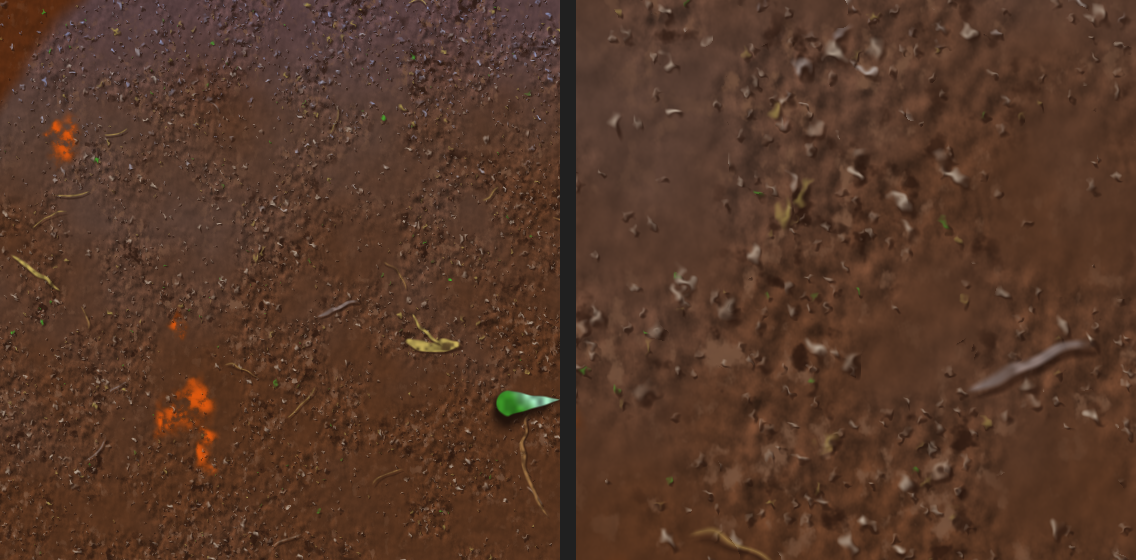
Left: the whole. Right: its middle third, enlarged.
Write a Shadertoy shader that draws this texture.

```glsl
// Damp brown soil with pale grit, rusty patches, dry stalks and a green leaf.

const vec3 LOAM = vec3(.328, .195, .115);
const vec3 DUST = vec3(.342, .250, .212);
const vec3 RED_EARTH = vec3(.335, .165, .07);
const vec3 SHADOW = vec3(.15, .08, .05);
const vec3 CRUMB = vec3(.47, .335, .25);
const vec3 PALE_GRIT = vec3(.71, .64, .57);
const vec3 BLUE_GRIT = vec3(.56, .60, .78);
const vec3 STRAW = vec3(.67, .59, .31);
const vec3 STALK = vec3(.54, .39, .23);
const vec3 TWIG = vec3(.50, .43, .41);
const vec3 RUST = vec3(.54, .23, .05);
const vec3 FLAME = vec3(.86, .34, .06);
const vec3 GREEN = vec3(.20, .50, .13);
const vec3 SHEEN = vec3(.52, .72, .60);
const float SOFT = .0024;
const float RELIEF = .55;
const int STALKS = 18;
const int RUST_SPOTS = 11;

vec3 hash(vec2 p) {
  vec3 q = fract(p.xyx * vec3(.1031, .1030, .0973));
  q += dot(q, q.yxz + 33.33);
  return fract((q.xxy + q.yzz) * q.zyx);
}

float noise(vec2 p) {
  vec2 i = floor(p), f = fract(p);
  f = f * f * (3. - 2. * f);
  return mix(mix(hash(i).x, hash(i + vec2(1, 0)).x, f.x),
             mix(hash(i + vec2(0, 1)).x, hash(i + vec2(1, 1)).x, f.x), f.y);
}

float fbm(vec2 p) {
  float sum = 0., amp = .5;
  for (int i = 0; i < 4; i++) {
    sum += amp * noise(p);
    p = mat2(.8, .6, -.6, .8) * p * 2.03 + 17.;
    amp *= .5;
  }
  return sum;
}

vec2 wobble(vec2 p) {
  return vec2(noise(p), noise(p + 31.)) - .5;
}

// Coverage of a tapered, bowed stroke from a to b
float strand(vec2 p, vec2 a, vec2 b, float width, float bow) {
  float len = length(b - a);
  vec2 dir = (b - a) / len, r = p - a;
  float t = dot(r, dir) / len;
  float arc = max(4. * t * (1. - t), 0.);
  float side = dot(r, vec2(-dir.y, dir.x)) - bow * len * arc;
  float ends = smoothstep(-.02, .08, t) * smoothstep(1.02, .92, t);
  return ends * smoothstep(SOFT, -SOFT, abs(side) - width * sqrt(arc));
}

// Ragged, worn strand with its shadow
void paintStrand(inout vec3 col, vec2 p, vec2 a, vec2 b, float width, float bow, vec3 tint) {
  vec2 s = p + .009 * wobble(p * 48.);
  col = mix(col, SHADOW, .6 * strand(s + vec2(-.003, .005), a, b, width, bow));
  float grain = noise(p * 130.);
  float worn = smoothstep(.15, .55, grain * .6 + .4 * noise(p * 60.));
  col = mix(col, tint * (.75 + .5 * grain), (.35 + .6 * worn) * strand(s, a, b, width, bow));
}

// One grid of jittered grains, each with a dark lower edge
void paintGrit(inout vec3 col, vec2 p, float cells, float density, float strength) {
  vec2 g = p * cells;
  g += .45 * wobble(g * 3.2);
  for (int n = 0; n < 9; n++) {
    vec2 cell = floor(g) + vec2(n % 3 - 1, n / 3 - 1);
    vec3 h = hash(cell + cells), k = hash(cell + 91. + cells);
    if (h.z > density) continue;
    vec2 r = g - cell - h.xy;
    float angle = 1.57 + (k.x - .5) * 2.6, c = cos(angle), s = sin(angle);
    mat2 turn = mat2(c, -s, s, c);
    vec2 size = mix(vec2(.24, .17), vec2(.46, .24), k.y * k.y);
    float shade = smoothstep(1.4, .2, length(turn * (r + vec2(-.18, .24)) / size));
    float body = smoothstep(1.3, 0., length(turn * r / size));
    float blue = smoothstep(.6, 1.05, p.y + .4 * (k.z - .5));
    vec3 tint = mix(PALE_GRIT, BLUE_GRIT, blue);
    if (k.z > .84) tint = mix(STRAW, GREEN * 1.4, step(.97, k.z));
    col = mix(col, SHADOW, .6 * shade);
    col = mix(col, tint, strength * body * (.3 + .7 * k.x));
  }
}

void mainImage(out vec4 fragColor, in vec2 fragCoord) {
  vec2 p = fragCoord / iResolution.xy;
  float broad = fbm(p * 5.) - .47;

  // Soil: dusty toward the top, red earth in the upper left corner
  vec3 col = mix(LOAM, DUST, smoothstep(.07, .92, p.y * .85 + broad * .9));
  col.b += .04 * smoothstep(.75, 1., p.y);
  float corner = smoothstep(-.02, .04, p.y - .82 - p.x * 1.2 + .1 * broad);
  col = mix(col, RED_EARTH, corner);

  // Crumbs lit from the upper left, bright flecks and dark pits
  vec2 q = p * vec2(100, 78);
  float calm = 1. - .8 * corner;
  float rough = smoothstep(.30, .62, fbm(p * 13. + 40.)) * calm;
  float slope = fbm(q) - fbm(q + vec2(-.4, .5));
  col *= 1. + RELIEF * (.35 + 1.3 * rough) * slope + .22 * (fbm(q * .7) - .47);
  float fleck = smoothstep(.56, .76, fbm(q * .87 + 23.));
  col = mix(col, CRUMB, (.2 + .6 * rough) * fleck);
  col = mix(col, SHADOW, .75 * rough * smoothstep(.58, .76, fbm(p * 62. + 9.)));

  // Rusty patches around two centres, fading into the soil
  float rust = 0.;
  vec2 ragged = p + .026 * wobble(p * 50.);
  for (int i = 0; i < RUST_SPOTS; i++) {
    vec3 h = hash(vec2(i, 5));
    vec2 hub = i < 3 ? vec2(.115, .75) : vec2(.34, .30);
    vec2 spread = i < 3 ? vec2(.05, .04) : vec2(.13, .25);
    vec2 r = ragged - hub - (h.xy - .5) * spread;
    float d = length(r * vec2(1.25, .85)) / mix(.012, .036, h.z);
    rust = max(rust, smoothstep(1.3, .1, d));
  }
  float ember = fbm(p * 75. + 70.);
  vec3 glow = mix(RUST, FLAME, smoothstep(.35, .75, ember * .7 + rust * .3));
  col = mix(col, glow, rust * smoothstep(.18, .55, ember));

  // Grit, denser on rough ground and near the top
  float density = calm * (.04 + .22 * rough + .14 * smoothstep(.6, .95, p.y));
  paintGrit(col, p, 105., density * 1.3, .55);
  paintGrit(col, p, 58., density * .75, .95);

  // Scattered dry stalks
  for (int i = 0; i < STALKS; i++) {
    vec3 h = hash(vec2(i, 23)), k = hash(vec2(i, 57));
    float angle = 6.283 * h.z;
    vec2 b = h.xy + mix(.025, .075, k.x) * vec2(cos(angle), sin(angle));
    vec3 tint = mix(STALK, k.y > .5 ? TWIG : STRAW, k.z);
    paintStrand(col, p, h.xy, b, mix(.0005, .0018, k.y), .3 * (k.z - .5), tint);
  }
  paintStrand(col, p, vec2(.02, .545), vec2(.105, .48), .0035, .02, STRAW);
  paintStrand(col, p, vec2(.565, .436), vec2(.64, .463), .0035, .03, TWIG);

  // Yellow sprig and the stem under the leaf
  paintStrand(col, p, vec2(.725, .388), vec2(.825, .388), .008, -.05, STRAW);
  paintStrand(col, p, vec2(.733, .44), vec2(.785, .388), .003, -.05, STRAW);
  paintStrand(col, p, vec2(.945, .265), vec2(.978, .075), .003, -.12, STALK);

  // Green leaf: round head on the left, tapering to a tip
  vec2 l = p - vec2(.908, .28) + .008 * wobble(p * 40.);
  float along = clamp(l.x / .09, 0., 1.);
  float leaf = length(l - along * vec2(.09, .006)) - .022 * pow(1. - along, .8);
  col = mix(col, SHADOW * .5, .8 * smoothstep(.012, -.004, leaf + l.y * .4));
  vec3 blade = mix(GREEN, SHEEN, smoothstep(.1, .6, along + l.y * 10.));
  col = mix(col, blade * (.7 + .6 * noise(p * 85.)), smoothstep(SOFT, -SOFT, leaf));

  fragColor = vec4(clamp(col, 0., 1.), 1);
}
```
